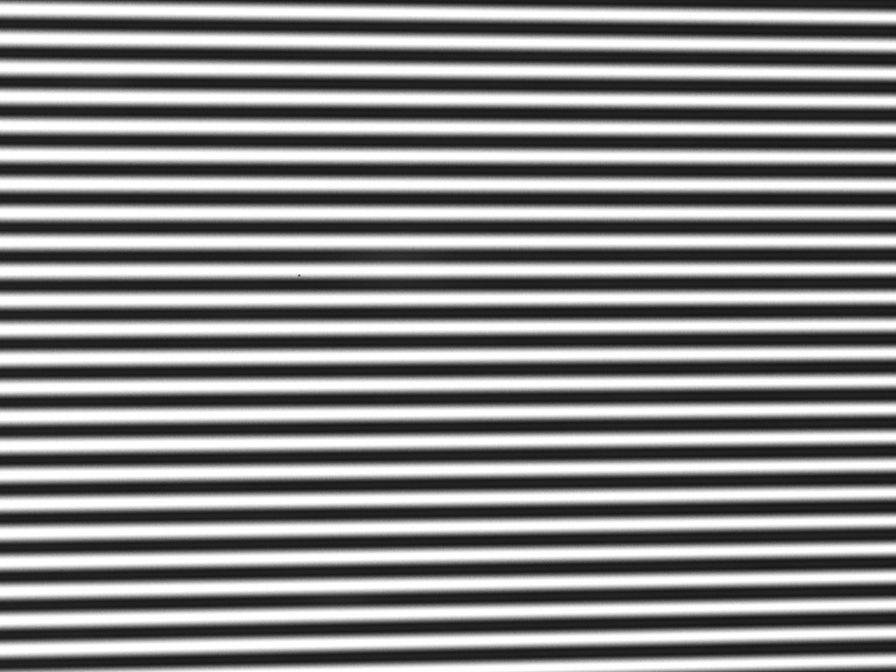
A Shadertoy shader for this pattern:

```glsl
// Soft horizontal fringes, light on dark, fanning slightly apart to the left.
// A linear phase that varies across the canvas feeds a smooth band profile;
// layered sines, three hazy smudges and fine grain add the wear.

const float FIRST_LEFT   = 0.0139;   // first light centre below the top, left side
const float FIRST_RIGHT  = 0.0260;   // the same on the right side
const float PERIOD_LEFT  = 0.04332;  // band spacing in canvas heights
const float PERIOD_RIGHT = 0.04160;
const float EDGE_DARK    = 0.17;     // profile: 0 is mid dark, 1 is mid light
const float EDGE_LIGHT   = 0.89;
const float DUTY_DRIFT   = 0.07;     // light bands narrow toward the right
const float DARK_RIM     = 0.095;    // darkest tone, beside the light bands
const float DARK_CORE    = 0.135;    // slightly lifted middle of the dark bands
const float LIGHT        = 1.0;
const float UNEVENNESS   = 0.010;
const float GRAIN        = 0.014;
const vec2  GRAIN_CELLS  = vec2(768.0, 576.0);

float hash(vec2 p) {
    vec3 q = fract(p.xyx * 0.1031);
    q += dot(q, q.yzx + 33.33);
    return fract((q.x + q.y) * q.z);
}

// Slow mottling from layered sines, about -1 to 1.
float mottle(vec2 p) {
    float sum = 0.0;
    float weight = 0.5;
    for (int i = 0; i < 4; i++) {
        sum += weight * sin(p.x + 1.7 * sin(p.y)) * cos(p.y - 0.6 * p.x);
        p = mat2(1.6, 0.9, -0.9, 1.6) * p + 1.3;
        weight *= 0.5;
    }
    return sum;
}

// Soft elliptical patch of haze.
float smudge(vec2 p, vec2 centre, vec2 radius) {
    vec2 d = (p - centre) / radius;
    return exp(-dot(d, d));
}

// Distance from the middle of a dark band: 0 there, 1 on a light centre.
float bandPosition(vec2 p) {
    float first = mix(FIRST_LEFT, FIRST_RIGHT, p.x);
    float period = mix(PERIOD_LEFT, PERIOD_RIGHT, p.x);
    float phase = fract((p.y - first) / period);
    return abs(2.0 * phase - 1.0);
}

void mainImage(out vec4 fragColor, in vec2 fragCoord) {
    vec2 uv = fragCoord / iResolution.xy;
    vec2 p = vec2(uv.x, 1.0 - uv.y);     // y runs down from the top

    // Band profile
    float band = bandPosition(p);
    float drift = DUTY_DRIFT * (p.x - 0.5);
    float light = smoothstep(EDGE_DARK + drift, EDGE_LIGHT + drift, band);
    float dark = mix(DARK_CORE, DARK_RIM, smoothstep(0.0, 0.3, band));
    float tone = mix(dark, LIGHT, light);

    // Haze shows only in the dark bands
    float haze = 0.055 * smudge(p, vec2(0.44, 0.390), vec2(0.06, 0.035))
               + 0.035 * smudge(p, vec2(0.38, 0.890), vec2(0.04, 0.014))
               + 0.030 * smudge(p, vec2(0.11, 0.120), vec2(0.04, 0.012));
    haze += UNEVENNESS * mottle(p * vec2(18.0, 40.0));
    tone += haze * (1.0 - light);

    // Fine grain, strongest on the slopes
    float slope = 4.0 * light * (1.0 - light);
    float grain = hash(floor(uv * GRAIN_CELLS)) - 0.5;
    tone += GRAIN * grain * (0.5 + 2.0 * slope);

    // Tiny dust speck
    float speck = length((p - vec2(0.334, 0.410)) * vec2(4.0 / 3.0, 1.0));
    tone -= 0.4 * (1.0 - smoothstep(0.0008, 0.0028, speck));

    fragColor = vec4(vec3(clamp(tone, 0.0, 1.0)), 1.0);
}
```
